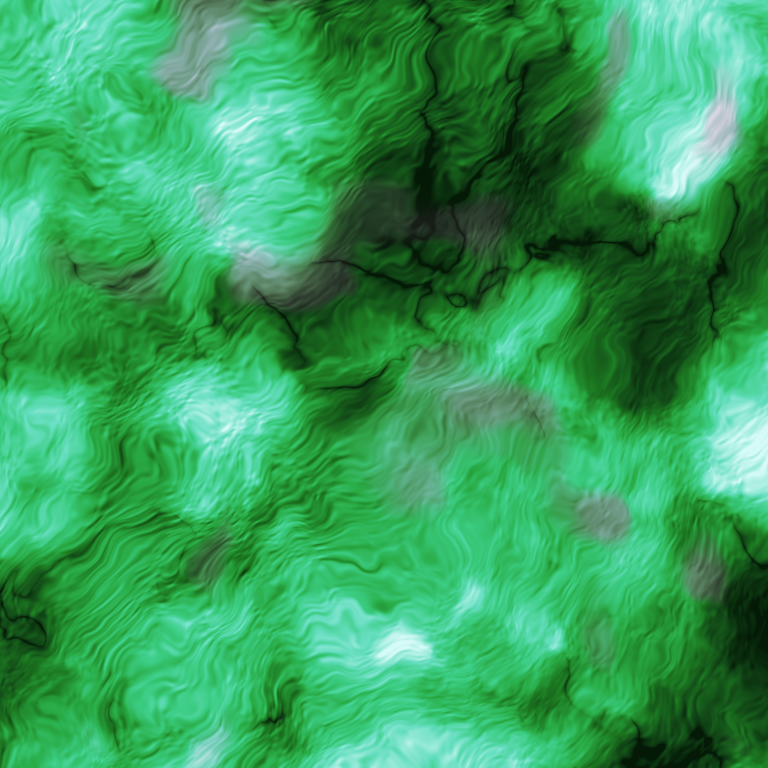
This texture is drawn by a three.js fragment shader. Its source:

```glsl
// Cloudy green mineral: warped fractal noise picks a tone from black-green to
// icy cyan, dark jagged veins cross the shadows, pale threads cross the lights,
// and fine diagonal relief plus sparse grey-pink stains finish the surface.
varying vec2 vUv;

const vec3 BLACK_GREEN = vec3(0.015, 0.10, 0.025);
const vec3 DEEP_GREEN = vec3(0.07, 0.29, 0.09);
const vec3 LEAF_GREEN = vec3(0.11, 0.47, 0.13);
const vec3 EMERALD = vec3(0.16, 0.67, 0.27);
const vec3 JADE = vec3(0.23, 0.80, 0.51);
const vec3 AQUA = vec3(0.40, 0.87, 0.75);
const vec3 ICE = vec3(0.84, 0.98, 0.97);
const vec3 STAIN = vec3(0.80, 0.68, 0.78);

// Sine-free hash of a lattice point.
float hash(vec2 p) {
  vec3 q = fract(p.xyx * 0.1031);
  q += dot(q, q.yzx + 33.33);
  return fract((q.x + q.y) * q.z);
}

float valueNoise(vec2 p) {
  vec2 cell = floor(p);
  vec2 f = fract(p);
  f = f * f * f * (f * (f * 6.0 - 15.0) + 10.0);
  float low = mix(hash(cell), hash(cell + vec2(1.0, 0.0)), f.x);
  float high = mix(hash(cell + vec2(0.0, 1.0)), hash(cell + vec2(1.0)), f.x);
  return mix(low, high, f.y);
}

vec2 rotate(vec2 p, float angle) {
  float c = cos(angle);
  float s = sin(angle);
  return vec2(c * p.x + s * p.y, c * p.y - s * p.x);
}

// Fractal noise normalised to 0..1, turned at each octave to hide the lattice.
float fbm(vec2 p, int octaves) {
  float sum = 0.0;
  float total = 0.0;
  float amplitude = 0.5;
  for (int i = 0; i < 7; i++) {
    if (i >= octaves) break;
    sum += amplitude * valueNoise(p);
    total += amplitude;
    amplitude *= 0.5;
    p = rotate(p, 0.65) * 2.03 + 17.3;
  }
  return sum / total;
}

// Hair-like grain, long in x and thin in y.
float grain(vec2 p) {
  return 0.6 * valueNoise(p * vec2(42.0, 120.0))
       + 0.4 * valueNoise(p * vec2(85.0, 210.0) + 31.7);
}

// Side-lit grain: difference between two nearby heights.
float relief(vec2 p, float angle) {
  vec2 q = rotate(p, angle);
  return grain(q) - grain(q + vec2(0.001, 0.004));
}

// Line along the middle level of a noise field.
float vein(float field, float width) {
  return exp(-abs(field - 0.5) / width);
}

vec3 rampStep(vec3 color, vec3 next, float start, float end, float tone) {
  return mix(color, next, clamp((tone - start) / (end - start), 0.0, 1.0));
}

// Tone is in standard deviations around the middle green.
vec3 mineralColor(float tone) {
  vec3 color = rampStep(BLACK_GREEN, DEEP_GREEN, -2.6, -1.55, tone);
  color = rampStep(color, LEAF_GREEN, -1.55, -0.74, tone);
  color = rampStep(color, EMERALD, -0.74, 0.05, tone);
  color = rampStep(color, JADE, 0.05, 0.85, tone);
  color = rampStep(color, AQUA, 0.85, 1.65, tone);
  return rampStep(color, ICE, 1.65, 2.9, tone);
}

void main() {
  // Warped domain, slightly stretched along the rising diagonal.
  vec2 warp = vec2(fbm(vUv * 5.0 + 3.1, 4), fbm(vUv * 5.0 + 47.9, 4)) - 0.5;
  vec2 p = vUv + 0.16 * warp;
  vec2 cloudPoint = rotate(p, 0.85) * vec2(4.2, 5.4);

  // Clouds.
  float tone = (fbm(cloudPoint + 8.6, 6) - 0.5) / 0.128 + 0.12;

  // Dark veins in the shadows, pale threads in the lights.
  float veinField = fbm(p * 4.6 + 71.3, 5);
  float shade = 1.0 - smoothstep(-0.7, 0.5, tone);
  float light = smoothstep(0.3, 1.3, tone);
  tone -= shade * (1.25 * vein(veinField, 0.011) + 0.4 * vein(veinField, 0.04));
  tone += light * 0.45 * vein(veinField, 0.02);

  // Small glowing spots in the lights.
  float glow = smoothstep(0.68, 0.95, valueNoise(p * vec2(13.0, 10.0) + 23.4));
  tone += 1.1 * light * glow;

  // Fine diagonal relief, steeper and softer in patches.
  float patchMask = smoothstep(0.35, 0.65, valueNoise(vUv * 3.0 + 5.2));
  float grainLight = mix(relief(p, 0.70), 0.7 * relief(p, 1.05), patchMask);
  tone += grainLight * 1.5 + 0.35 * (fbm(p * 38.0, 3) - 0.5);

  // Sparse grey-pink stains that keep the local brightness.
  vec3 color = mineralColor(tone);
  float stain = smoothstep(0.73, 0.97, valueNoise(p * vec2(12.0, 10.0) + 91.6));
  float brightness = dot(color, vec3(0.25, 0.65, 0.10));
  color = mix(color, STAIN * (brightness + 0.12), 0.6 * stain);

  gl_FragColor = vec4(color, 1.0);
}
```
